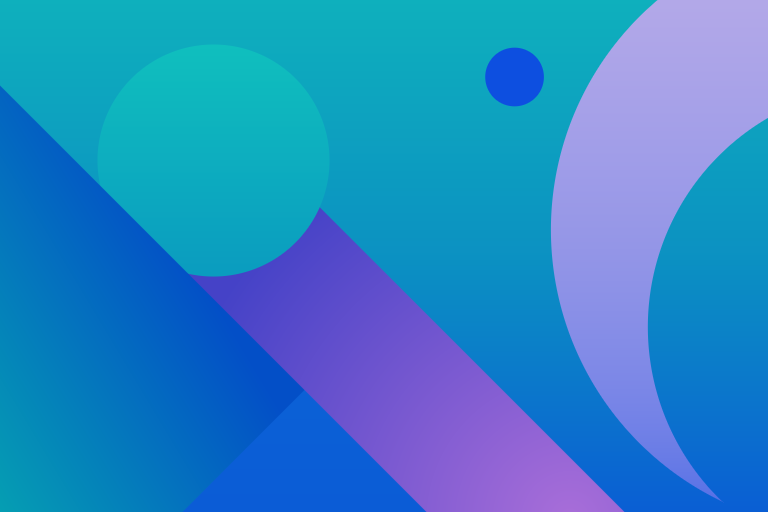
A WebGL 2 fragment shader for this background:

```glsl
#version 300 es
precision highp float;
// Flat geometric backdrop: diagonal panels, two discs and a crescent over a teal-blue gradient.

#define DISC vec3(0.417, 0.6865, 0.2266)       // x, y, radius
#define DOT vec3(1.005, 0.8496, 0.0573)
#define CRESCENT_OUTER vec3(1.664, 0.551, 0.588)
#define CRESCENT_INNER vec3(1.738, 0.3613, 0.4727)
#define BAND_LEFT 0.833                        // x + y along each band edge
#define BAND_RIGHT 1.2197
#define BAND_START -0.27                       // x - y where the band begins
#define PANEL_END 0.3564                       // x - y where the left panel stops
#define BAND_GLOW vec2(1.113, -0.015)
#define GLOW_REACH 0.8

uniform vec2 u_resolution;
out vec4 fragColor;

// Signed distance to a circle, negative inside
float circle(vec2 p, vec3 c) {
    return length(p - c.xy) - c.z;
}

// Signed distances to the falling (x + y = k) and rising (x - y = k) diagonals
float falling(vec2 p, float k) {
    return (p.x + p.y - k) * 0.7071;
}

float rising(vec2 p, float k) {
    return (p.x - p.y - k) * 0.7071;
}

// Antialiased coverage of a signed distance
float cover(float d) {
    return clamp(0.5 - d * u_resolution.y, 0.0, 1.0);
}

vec3 skyColor(float y) {
    vec3 low = vec3(0.04, 0.37, 0.83);
    vec3 middle = vec3(0.045, 0.57, 0.76);
    vec3 high = vec3(0.055, 0.69, 0.74);
    return y < 0.5 ? mix(low, middle, y * 2.0) : mix(middle, high, y * 2.0 - 1.0);
}

vec3 bandColor(vec2 p) {
    float glow = clamp(1.0 - distance(p, BAND_GLOW) / GLOW_REACH, 0.0, 1.0);
    return mix(vec3(0.27, 0.26, 0.78), vec3(0.66, 0.43, 0.85), glow);
}

vec3 panelColor(vec2 p) {
    float t = clamp(1.5 * p.x + 0.9 * p.y, 0.0, 1.0);
    return mix(vec3(0.02, 0.62, 0.70), vec3(0.01, 0.31, 0.78), t);
}

vec3 discColor(float y) {
    float t = clamp((y - DISC.y) / DISC.z * 0.5 + 0.5, 0.0, 1.0);
    return mix(vec3(0.04, 0.61, 0.75), vec3(0.06, 0.75, 0.745), t);
}

vec3 crescentColor(float y) {
    return mix(vec3(0.27, 0.40, 0.90), vec3(0.70, 0.66, 0.91), sqrt(clamp(y, 0.0, 1.0)));
}

void main() {
    vec2 p = gl_FragCoord.xy / u_resolution.y;
    vec3 color = skyColor(p.y);

    // Crescent: outer circle minus inner circle
    float crescent = max(circle(p, CRESCENT_OUTER), -circle(p, CRESCENT_INNER));
    color = mix(color, crescentColor(p.y), cover(crescent));

    // Small dot
    color = mix(color, vec3(0.05, 0.31, 0.88), cover(circle(p, DOT)));

    // Area below the left band edge: flat blue floor, then the shaded panel
    float leftSide = falling(p, BAND_LEFT);
    vec3 floorColor = vec3(0.045, 0.36 + 0.08 * p.y, 0.84);
    vec3 lowerLeft = mix(floorColor, panelColor(p), cover(rising(p, PANEL_END)));

    // Diagonal band, its upper end hidden by the large disc
    float band = max(falling(p, BAND_RIGHT), -rising(p, BAND_START));
    color = mix(color, bandColor(p), cover(band));
    color = mix(color, discColor(p.y), cover(circle(p, DISC)));
    color = mix(color, lowerLeft, cover(leftSide));

    fragColor = vec4(color, 1.0);
}
```
